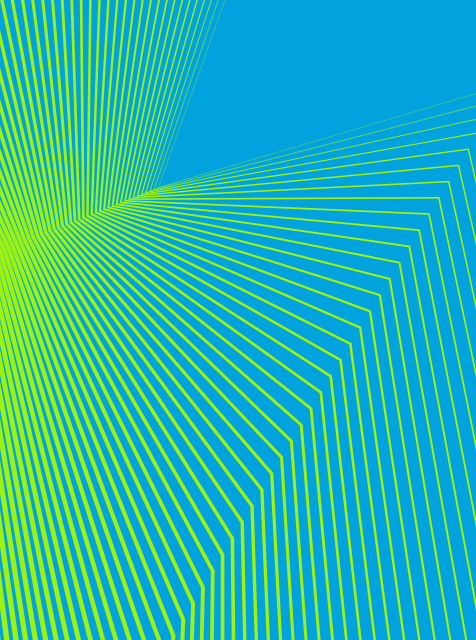
Write a WebGL 1 fragment shader that draws this background.

```glsl
precision highp float;
// A fan of bent green stripes on flat blue. Each stripe is a polyline of three
// segments whose two bends move along straight rows; its width grows with the
// stripe number. Lengths are in canvas heights, origin at the lower left.

uniform vec2 u_resolution;

#define STRIPE_COUNT 52
#define BLUE vec3(0.0, 0.64, 0.87)
#define GREEN vec3(0.62, 0.95, 0.06)
#define INNER_START vec2(0.2474, 0.7070)
#define INNER_STEP vec2(-0.00651, -0.00260)
#define OUTER_START vec2(0.7932, 0.8684)
#define OUTER_STEP vec2(-0.01536, -0.02535)
#define VERTICAL_STRIPE 29.0

float segmentDistance(vec2 p, vec2 a, vec2 b) {
  vec2 ap = p - a;
  vec2 ab = b - a;
  return length(ap - ab * clamp(dot(ap, ab) / dot(ab, ab), 0.0, 1.0));
}

// Distance to stripe n: top edge, inner bend, outer bend, bottom edge
float stripeDistance(vec2 p, float n) {
  vec2 inner = INNER_START + n * INNER_STEP;
  vec2 outer = OUTER_START + n * OUTER_STEP;
  vec2 top = vec2(0.3516 - n * (0.01042 + 0.000115 * n), 1.0);
  top += 0.1 * (top - inner);

  // Lower segments lean less and less until one stands upright
  float u = VERTICAL_STRIPE - n;
  vec2 bottom = outer + vec2(u * (0.0109 - 0.00006 * u), -1.0);

  float d = segmentDistance(p, top, inner);
  d = min(d, segmentDistance(p, inner, outer));
  return min(d, segmentDistance(p, outer, bottom));
}

// Hairlines at first, then a slow steady growth
float stripeWidth(float n) {
  return min(0.00052 + 0.00039 * n, 0.00156 + 0.000143 * n);
}

// Antialiased coverage; stripes thinner than a pixel fade instead
float stripeCoverage(float d, float width, float pixel) {
  float halfWidth = 0.5 * max(width, pixel);
  float edge = clamp((halfWidth - d) / pixel + 0.5, 0.0, 1.0);
  return edge * min(width / pixel, 1.0);
}

void main() {
  vec2 p = gl_FragCoord.xy / u_resolution.y;
  float pixel = 1.0 / u_resolution.y;

  float gap = 1.0;
  for (int i = 0; i < STRIPE_COUNT; i++) {
    float n = float(i);
    gap *= 1.0 - stripeCoverage(stripeDistance(p, n), stripeWidth(n), pixel);
  }

  gl_FragColor = vec4(mix(GREEN, BLUE, gap), 1.0);
}
```
